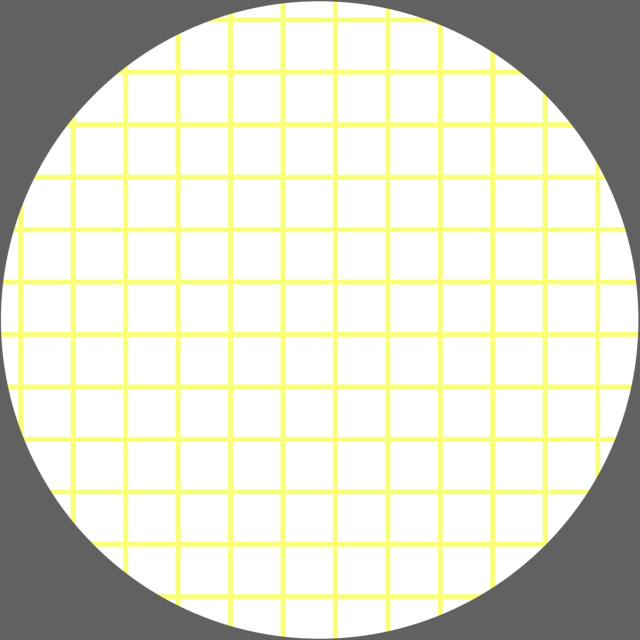
Write a WebGL 1 fragment shader that draws this pattern.

```glsl
precision highp float;
// A white disc ruled with a square grid of yellow lines on flat grey.
// The grid is a repeated distance to the nearest line on each axis,
// and the disc is a circle distance function used as a mask.

uniform vec2 u_resolution;

const vec3 GREY = vec3(0.38);
const vec3 WHITE = vec3(1.0);
const vec3 YELLOW = vec3(0.98, 1.0, 0.47);

const vec2 DISC_CENTER = vec2(0.4995, 0.5);
const float DISC_RADIUS = 0.498;

const vec2 GRID_ORIGIN = vec2(0.5241, 0.4774);
const float GRID_SPACING = 0.08195;
const float LINE_WIDTH = 0.0078;

// Signed distance to a circle, negative inside.
float circleDistance(vec2 p, vec2 center, float radius) {
  return length(p - center) - radius;
}

// Signed distance to the nearest line of a square grid, negative on a line.
float gridDistance(vec2 p, vec2 origin, float spacing, float width) {
  vec2 cell = fract((p - origin) / spacing + 0.5) - 0.5;
  vec2 toLine = abs(cell) * spacing;
  return min(toLine.x, toLine.y) - 0.5 * width;
}

// Coverage of a shape from its signed distance, with a soft edge.
float coverage(float signedDistance, float edge) {
  return 1.0 - smoothstep(-edge, edge, signedDistance);
}

void main() {
  // Square canvas units, centred when the canvas is not square
  float side = min(u_resolution.x, u_resolution.y);
  vec2 p = (gl_FragCoord.xy - 0.5 * u_resolution) / side + 0.5;
  float pixel = 1.0 / side;

  // Ruled paper
  float lines = coverage(gridDistance(p, GRID_ORIGIN, GRID_SPACING, LINE_WIDTH), 0.9 * pixel);
  vec3 paper = mix(WHITE, YELLOW, lines);

  // Disc over the grey ground
  float disc = coverage(circleDistance(p, DISC_CENTER, DISC_RADIUS), 0.8 * pixel);
  gl_FragColor = vec4(mix(GREY, paper, disc), 1.0);
}
```
